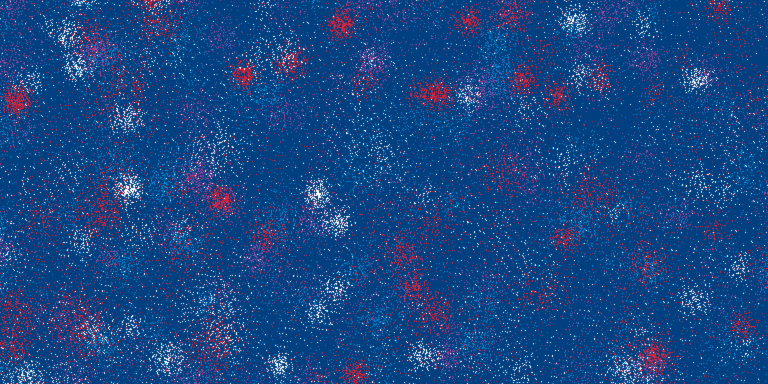
Write a Shadertoy shader that draws this texture.

```glsl
// Speckled spray on deep blue: fine dots of purple, sky blue, red and white.
// Each colour has jittered soft puffs that set the chance of a dot in every
// cell of a fine grid; the cells under a pixel are averaged by their overlap.

float hash(vec2 p) {
    return fract(sin(dot(p, vec2(12.9898, 78.233))) * 43758.5453);
}

// Chance of a dot from the puffs of one colour, for a mean share of the area.
float sprayDensity(vec2 p, float seed, float share, float minRadius) {
    const float spacing = 0.14;
    vec2 home = floor(p / spacing);
    float density = 0.1 * share;
    for (int y = -1; y <= 1; y++) {
        for (int x = -1; x <= 1; x++) {
            vec2 id = home + vec2(x, y);
            vec2 key = id + seed * vec2(17.3, 9.1);
            vec2 jitter = vec2(hash(key), hash(key + 41.7));
            vec2 offset = p - (id + jitter) * spacing;
            float spread = hash(key + 83.2);
            float radius = mix(minRadius, 0.08, spread * spread);
            // Squared so that a few puffs are dense and many are faint
            float strength = hash(key + 23.9);
            float amount = 2.7 * share * strength * strength;
            // Divide by the puff's area so wide puffs are thin
            float peak = amount * spacing * spacing / (3.1416 * radius * radius);
            density += peak * exp(-dot(offset, offset) / (radius * radius));
        }
    }
    return min(density, 0.5);
}

void mainImage(out vec4 fragColor, in vec2 fragCoord) {
    const float rows = 384.0;
    vec2 p = fragCoord / iResolution.y;
    vec2 grid = p * rows;

    vec3 ground = vec3(0.0, 0.25, 0.5);
    vec3 inks[4] = vec3[4](
        vec3(0.58, 0.28, 0.63),  // purple
        vec3(0.02, 0.55, 0.84),  // sky blue
        vec3(0.88, 0.12, 0.20),  // red
        vec3(1.0));              // white
    vec4 shares = vec4(0.037, 0.031, 0.045, 0.027);
    vec4 minRadii = vec4(0.036, 0.034, 0.030, 0.029);

    // Spray is heavier toward the left
    float aspect = iResolution.x / iResolution.y;
    float weight = mix(1.25, 0.75, p.x / aspect);

    vec4 chance;
    for (int i = 0; i < 4; i++) {
        chance[i] = weight * sprayDensity(p, float(i) + 1.0, shares[i], minRadii[i]);
    }

    // Average the square dots under a footprint a little wider than a pixel
    float halfWidth = 0.625 * rows / iResolution.y;
    vec3 total = vec3(0.0);
    float totalArea = 0.0;
    for (int y = -2; y <= 2; y++) {
        for (int x = -2; x <= 2; x++) {
            vec2 cell = floor(grid) + vec2(x, y);
            vec2 low = max(cell, grid - halfWidth);
            vec2 high = min(cell + 1.0, grid + halfWidth);
            vec2 overlap = max(high - low, 0.0);
            float area = overlap.x * overlap.y;

            vec3 color = ground;
            for (int i = 0; i < 4; i++) {
                vec2 key = cell + float(i + 1) * vec2(57.31, 113.17);
                color = mix(color, inks[i], step(hash(key), chance[i]));
            }
            total += color * area;
            totalArea += area;
        }
    }

    fragColor = vec4(total / totalArea, 1.0);
}
```
